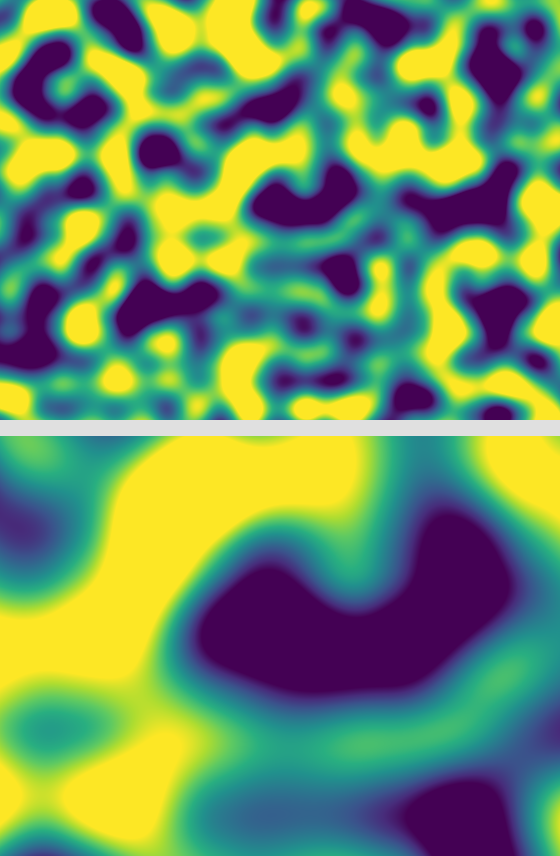
Top: the whole. Bottom: its middle third, enlarged.
Give the GLSL for this texture, as a Shadertoy shader.

```glsl
// Smooth random blobs: two layers of gradient noise are summed, amplified
// until peaks and valleys clip to flat plateaus, then coloured by a ramp
// running from deep purple through teal and green to yellow.

const vec2 BLOB_FREQUENCY = vec2(8.0, 8.8);  // cells per canvas height
const float BROAD_AMOUNT = 0.4;
const float CONTRAST = 2.05;
const float MIDPOINT = 0.53;

// Integer hash of a lattice cell, giving two values in 0..1.
vec2 hash2(ivec2 cell, uint seed) {
    uvec2 q = uvec2(cell + 4096) * uvec2(1597u, 3571u);
    uint h = (q.x ^ (q.y << 7)) + seed * 7919u;
    h = (h ^ (h >> 15)) * 73939u;
    h = (h ^ (h >> 13)) * 91459u;
    h ^= h >> 16;
    uint k = (h ^ (h >> 11)) * 83471u;
    k ^= k >> 15;
    return vec2(h & 65535u, k & 65535u) / 65535.0;
}

// Slope at a lattice point: random direction and varied strength.
vec2 latticeSlope(ivec2 cell, uint seed) {
    vec2 r = hash2(cell, seed);
    float angle = 6.28319 * r.x;
    return mix(0.5, 1.4, r.y) * vec2(cos(angle), sin(angle));
}

float cornerRamp(ivec2 cell, ivec2 corner, vec2 local, uint seed) {
    return dot(latticeSlope(cell + corner, seed), local - vec2(corner));
}

float gradientNoise(vec2 p, uint seed) {
    ivec2 cell = ivec2(floor(p));
    vec2 f = fract(p);
    vec2 w = f * f * f * (f * (f * 6.0 - 15.0) + 10.0);
    float low = mix(cornerRamp(cell, ivec2(0, 0), f, seed),
                    cornerRamp(cell, ivec2(1, 0), f, seed), w.x);
    float high = mix(cornerRamp(cell, ivec2(0, 1), f, seed),
                     cornerRamp(cell, ivec2(1, 1), f, seed), w.x);
    return mix(low, high, w.y);
}

// Purple-to-yellow ramp, interpolated between evenly spaced stops.
vec3 colourRamp(float level) {
    const vec3 stops[9] = vec3[9](
        vec3(0.267, 0.005, 0.329), vec3(0.278, 0.176, 0.483),
        vec3(0.230, 0.322, 0.546), vec3(0.173, 0.449, 0.558),
        vec3(0.128, 0.567, 0.551), vec3(0.158, 0.684, 0.502),
        vec3(0.369, 0.789, 0.383), vec3(0.678, 0.864, 0.190),
        vec3(0.993, 0.906, 0.144));
    float x = clamp(level, 0.0, 1.0) * 8.0;
    int i = min(int(x), 7);
    return mix(stops[i], stops[i + 1], x - float(i));
}

void mainImage(out vec4 fragColor, in vec2 fragCoord) {
    vec2 p = fragCoord / iResolution.y * BLOB_FREQUENCY;

    // Main blobs plus a broader layer that merges some of them
    float blobs = gradientNoise(p, 3u);
    float broad = gradientNoise(p * 0.53 + 17.3, 11u);
    float level = MIDPOINT + CONTRAST * (blobs + BROAD_AMOUNT * broad);

    fragColor = vec4(colourRamp(level), 1.0);
}
```
